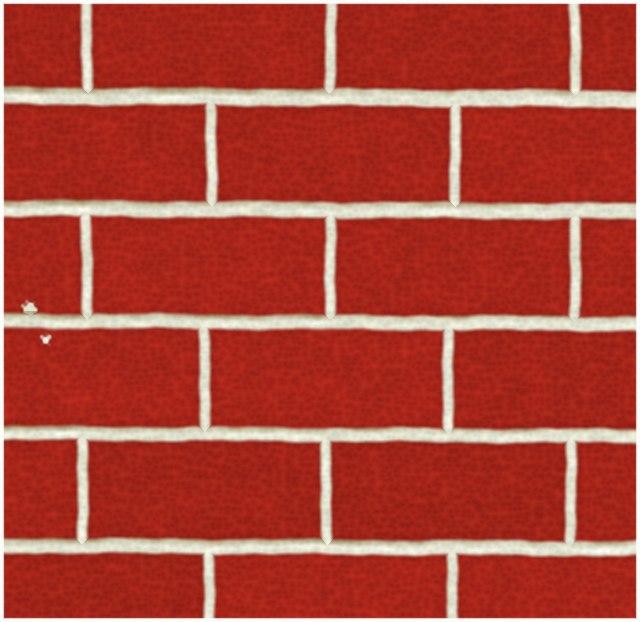
Reproduce this texture procedurally as a WebGL 1 fragment shader.

```glsl
precision mediump float;
// Red running-bond brick wall with pale, slightly uneven mortar and a thin white frame.

uniform vec2 u_resolution;

// Layout, in canvas widths
const float ASPECT = 0.9727;                 // canvas height over width
const vec2 PITCH = vec2(0.3815, 0.1758);     // brick plus joint
const vec2 FIRST_JOINT = vec2(0.1335, 0.1172);
const float BED_HALF = 0.0120;               // half width of level joints
const float BED_VARIATION = 0.0012;
const float HEAD_HALF = 0.0083;              // half width of upright joints
const float ROW_SHIFT = 0.0060;
const float SLOPE = 0.005;
const float WOBBLE = 0.0011;
const float SOFT = 0.0040;                   // softness of brick edges
const float FRAME = 0.0060;

// Colours
const vec3 BRICK = vec3(0.655, 0.145, 0.100);
const vec3 MORTAR = vec3(0.83, 0.84, 0.75);
const vec3 MORTAR_LIGHT = vec3(0.96, 0.96, 0.91);
const vec3 MORTAR_SHADE = vec3(0.63, 0.59, 0.42);
const vec3 FRAME_WHITE = vec3(0.99, 0.99, 0.98);

// Wear
const float GRAIN = 0.13;
const float STREAKS = 0.10;
const float BLOTCHES = 0.07;
const vec2 CHIP_START = vec2(0.046, 0.489);
const vec2 CHIP_STEP = vec2(0.026, -0.047);

vec2 hash2(vec2 cell) {
  vec3 h = fract(cell.xyx * vec3(0.1031, 0.1030, 0.0973));
  h += dot(h, h.yzx + 33.33);
  return fract((h.xx + h.yz) * h.zy);
}

// Distance to the nearest scattered point, centred near zero
float cellular(vec2 p) {
  vec2 cell = floor(p);
  vec2 f = p - cell;
  float nearest = 2.0;
  for (int j = -1; j <= 1; j++) {
    for (int i = -1; i <= 1; i++) {
      vec2 o = vec2(float(i), float(j));
      vec2 toPoint = o + hash2(cell + o + 40.0) - f;
      nearest = min(nearest, dot(toPoint, toPoint));
    }
  }
  return sqrt(nearest) - 0.48;
}

float wave(float t, float seed) {
  return sin(t * 23.0 + seed * 2.7) + 0.6 * sin(t * 61.0 + seed * 4.1)
       + 0.4 * sin(t * 137.0 + seed * 1.3);
}

void main() {
  vec2 uv = gl_FragCoord.xy / u_resolution;
  vec2 p = uv * vec2(1.0, ASPECT);
  float pixel = 1.0 / u_resolution.x;
  float soft = max(SOFT, pixel);

  // Level joints
  float level = (p.y - FIRST_JOINT.y + SLOPE * (p.x - 0.5)) / PITCH.y;
  float bed = floor(level + 0.5);
  float bedOffset = (level - bed) * PITCH.y + WOBBLE * wave(p.x, bed);
  float bedDist = abs(bedOffset) - BED_HALF - BED_VARIATION * sin(bed + 3.6);

  // Upright joints, staggered by half a brick on alternate rows
  float row = floor(level);
  float shift = ROW_SHIFT * sin(1.25 * row - 2.2);
  float along = (p.x - FIRST_JOINT.x - shift) / PITCH.x - 0.5 * mod(row, 2.0);
  float head = floor(along + 0.5);
  float headOffset = (along - head) * PITCH.x + WOBBLE * wave(p.y, head + row);
  float headDist = abs(headOffset) - HEAD_HALF;
  float dist = min(bedDist, headDist);

  // Pale chips beside one joint
  for (int i = 0; i < 2; i++) {
    float n = float(i);
    float chip = length(p - CHIP_START - CHIP_STEP * n) - 0.011 + 0.004 * n;
    dist = min(dist, chip + 0.003 * sin(p.x * 420.0) * sin(p.y * 390.0));
  }

  // Brick face
  float grain = cellular(p * 95.0);
  float streak = cellular(p * vec2(24.0, 125.0) + 7.0);
  float blotch = cellular(p * 17.0 + 19.0);
  float tint = hash2(vec2(floor(along), row) + 11.0).x - 0.5;
  float shade = 1.0 + GRAIN * grain + STREAKS * streak + BLOTCHES * blotch + 0.05 * tint;
  shade -= 0.09 * (1.0 - smoothstep(soft, 0.014, dist)) * (0.6 + blotch);
  vec3 brick = BRICK * shade + vec3(0.0, 0.03, 0.02) * grain;

  // Mortar: light core, with olive shading along the upper edge of level joints
  float core = smoothstep(0.001, -0.008, dist);
  vec3 mortar = mix(MORTAR, MORTAR_LIGHT, core * (0.65 + 0.8 * blotch));
  float upper = smoothstep(-0.002, 0.011, bedOffset) * step(bedDist, headDist);
  float patchy = clamp(0.75 - 0.45 * p.x + 1.1 * blotch, 0.0, 1.0);
  mortar = mix(mortar, MORTAR_SHADE, upper * patchy * step(bedDist, soft));
  mortar *= 1.0 + 0.10 * grain + 0.06 * streak;

  vec3 color = mix(mortar, brick, smoothstep(-soft, soft, dist));

  // Frame
  vec2 toEdge = min(p, vec2(1.0, ASPECT) - p);
  float inside = smoothstep(FRAME - pixel, FRAME + pixel, min(toEdge.x, toEdge.y));
  gl_FragColor = vec4(mix(FRAME_WHITE, color, inside), 1.0);
}
```
